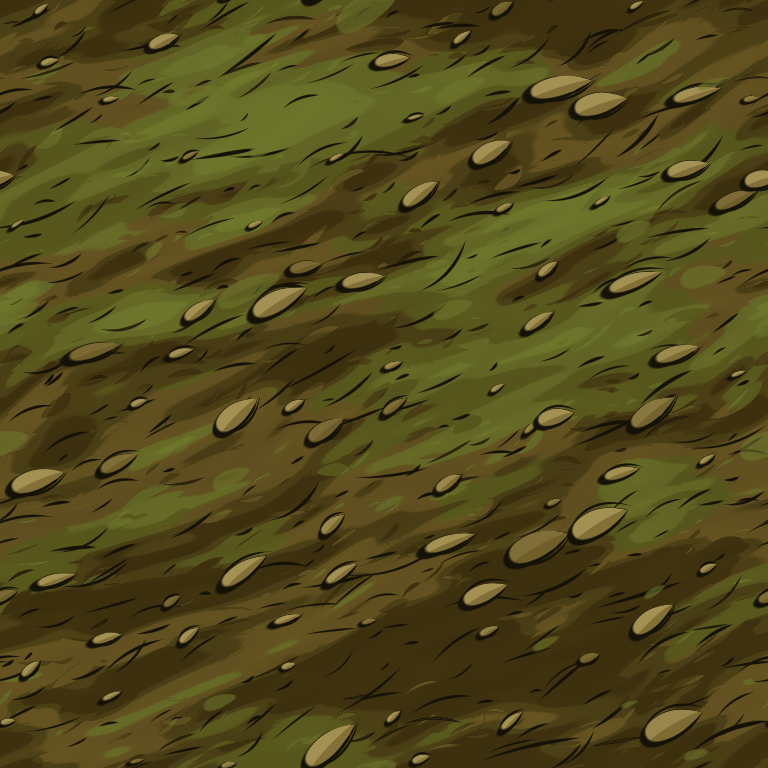
A WebGL 1 fragment shader for this texture:

```glsl
precision highp float;
uniform vec2 u_resolution;

// Palette
const vec3 DEEP = vec3(0.245, 0.192, 0.058);
const vec3 UMBER = vec3(0.292, 0.245, 0.085);
const vec3 CLAY = vec3(0.380, 0.312, 0.125);
const vec3 OLIVE = vec3(0.340, 0.340, 0.112);
const vec3 MOSS = vec3(0.385, 0.400, 0.145);
const vec3 FRESH = vec3(0.425, 0.460, 0.170);
const vec3 INK = vec3(0.080, 0.065, 0.025);
const vec3 SEED_LIGHT = vec3(0.640, 0.570, 0.330);
const vec3 SEED_SHADE = vec3(0.510, 0.440, 0.220);

// Slanted lattices: two integer rows (along, across) so that all of them wrap
const vec4 BAND_GRID = vec4(3.0, 1.0, -3.0, 10.0);
const vec4 STREAK_GRID = vec4(5.0, 2.0, -9.0, 22.0);
const vec4 FIBRE_GRID = vec4(11.0, 5.0, -22.0, 54.0);
const vec4 WARP_GRID = vec4(5.0, 1.0, -1.0, 6.0);
const vec4 DAB_GRID = vec4(8.0, 3.0, -8.0, 20.0);
const vec4 FLECK_GRID = vec4(16.0, 7.0, -14.0, 38.0);
const vec4 LONG_GRID = vec4(5.0, 2.0, -5.0, 9.0);
const vec4 SHORT_GRID = vec4(16.0, 6.0, -9.0, 21.0);
const vec4 SEED_GRID = vec4(8.0, 3.0, -5.0, 11.0);

const float SLANT = 0.47;       // main direction in radians
const float EDGE = 0.0010;      // edge softness
const float TONE_EDGE = 0.010;  // softness between paint tones
const float WARP = 0.06;
const float OUTLINE = 0.0015;

vec4 hash4(vec2 p) {
  vec4 h = fract(p.xyxy * vec4(0.1031, 0.1030, 0.0973, 0.1099));
  h += dot(h, h.wzxy + 33.33);
  return fract((h.xxyz + h.yzzw) * h.zywx);
}

// Lattice transforms and a cell hash that repeats with the canvas
float det(vec4 m) { return m.x * m.w - m.y * m.z; }
vec2 toGrid(vec2 p, vec4 m) { return vec2(dot(m.xy, p), dot(m.zw, p)); }
vec2 adjugate(vec2 q, vec4 m) { return vec2(m.w * q.x - m.y * q.y, m.x * q.y - m.z * q.x); }
vec4 cellHash(vec2 cell, vec4 m, float seed) {
  return hash4(floor(mod(adjugate(cell, m) + 0.5, det(m))) + seed * 19.0);
}

float noise(vec2 p, vec4 m, float seed) {
  vec2 q = toGrid(p, m), i = floor(q), f = q - i, e = vec2(0.0, 1.0);
  f = f * f * (3.0 - 2.0 * f);
  return mix(mix(cellHash(i, m, seed).x, cellHash(i + e.yx, m, seed).x, f.x),
             mix(cellHash(i + e, m, seed).x, cellHash(i + e.yy, m, seed).x, f.x), f.y);
}

// Canvas offset from a scattered mark, turned into the mark's own frame
vec2 markFrame(vec2 gridOffset, vec4 m, float angle) {
  vec2 d = adjugate(gridOffset, m) / det(m);
  float c = cos(angle), s = sin(angle);
  return vec2(c * d.x + s * d.y, c * d.y - s * d.x);
}

float cover(float d) { return smoothstep(EDGE, -EDGE, d); }
float above(float v, float level) { return smoothstep(level - TONE_EDGE, level + TONE_EDGE, v); }

// Tapered curved strokes: x = coverage, y = random tone of the topmost stroke
vec2 strokes(vec2 p, vec4 m, float seed, vec2 lengths, vec2 widths, float share) {
  vec2 q = toGrid(p, m), base = floor(q), result = vec2(0.0);
  for (int j = -1; j <= 1; j++) for (int i = -1; i <= 1; i++) {
    vec2 cell = base + vec2(float(i), float(j));
    vec4 a = cellHash(cell, m, seed), b = cellHash(cell, m, seed + 7.0);
    vec2 d = markFrame(q - cell - a.xy, m, SLANT + (a.z - 0.55) * 0.7);
    float len = mix(lengths.x, lengths.y, b.x * sqrt(b.x)), t = d.x / len;
    float bend = (b.y - 0.5) * 0.55 * len * t * (t + 0.3);
    float taper = (1.0 - t * t) * (1.0 + 0.5 * t * t + 0.3 * t);
    float c = cover(abs(d.y - bend) - mix(widths.x, widths.y, b.z) * taper + EDGE);
    result = mix(result, vec2(1.0, b.w), c * step(a.w, share) * step(abs(t), 1.0));
  }
  return result;
}

// Seeds with loose pen arcs, and soft moss ovals, painted over the ground
vec3 addSeeds(vec3 color, vec2 p) {
  vec2 q = toGrid(p, SEED_GRID), base = floor(q);
  for (int j = -1; j <= 1; j++) for (int i = -1; i <= 1; i++) {
    vec2 cell = base + vec2(float(i), float(j));
    vec4 a = cellHash(cell, SEED_GRID, 3.0), b = cellHash(cell, SEED_GRID, 5.0);
    vec2 d = markFrame(q - cell - 0.1 - 0.8 * a.xy, SEED_GRID, SLANT + (a.z - 0.5) * 0.6);
    float len = mix(0.011, 0.045, b.x * b.x), t = d.x / len;
    float wide = len * mix(0.26, 0.44, b.y), isSeed = step(a.w, 0.76);
    float arcY = wide * (1.25 - 0.9 * t * t) * sign(b.w - 0.6);
    float arc = abs(d.y - arcY) - OUTLINE * 1.7 * (1.0 - pow(abs(t - 0.1) / 1.2, 3.0)) + EDGE;
    d.y = (d.y + 0.15 * wide * t * t) / (1.0 - 0.25 * clamp(t, -1.0, 1.0));
    float radius = (len * len + wide * wide) / (2.0 * wide), side = d.y / wide;
    float lens = length(vec2(d.x, abs(d.y) + radius - wide)) - radius;
    float oval = (length(vec2(t, side)) - 1.0) * wide;
    float dist = mix(oval, lens, smoothstep(-0.9, 0.4, t) * isSeed);
    vec3 fill = mix(SEED_SHADE, SEED_LIGHT, cover((0.25 * t - side - 0.05) * wide));
    fill = mix(fill, CLAY, 0.7 * smoothstep(0.65, 1.0, b.z));
    color = mix(color, mix(FRESH, fill, isSeed), cover(dist) * mix(0.6, 1.0, isSeed));
    float pen = OUTLINE * (0.5 + smoothstep(0.6, -0.7, side + 0.5 * t)) * mix(0.8, 1.2, b.x);
    pen *= smoothstep(0.0, 0.5, abs(t - mix(0.2, 1.5, b.w)) + 0.3 * step(side, 0.0));
    float ink = max(cover(abs(dist) - pen + 0.5 * EDGE), cover(arc) * step(0.012, len));
    color = mix(color, INK, ink * isSeed);
  }
  return color;
}

void main() {
  vec2 p = gl_FragCoord.xy / u_resolution;
  vec2 w = p + WARP * (vec2(noise(p, WARP_GRID, 1.0), noise(p, WARP_GRID, 2.0)) - 0.5);

  // Brush dabs push the ground up or down by one paint tone
  vec2 dab = strokes(p, DAB_GRID, 11.0, vec2(0.022, 0.052), vec2(0.004, 0.011), 0.95);
  vec2 fleck = strokes(w, FLECK_GRID, 13.0, vec2(0.010, 0.028), vec2(0.002, 0.0045), 0.85);
  float push = dab.x * (dab.y - 0.5) * 0.25 + fleck.x * (fleck.y - 0.5) * 0.24;
  float fibre = noise(w, FIBRE_GRID, 23.0);
  float ground = 0.40 * noise(w, BAND_GRID, 21.0) + 0.37 * noise(w, STREAK_GRID, 22.0) + 0.23 * fibre + push;
  float green = 0.4 * noise(w, BAND_GRID, 31.0) + 0.6 * noise(w, STREAK_GRID, 32.0) + 0.6 * (ground - 0.5) - push;

  // Layered ground tones
  vec3 color = mix(DEEP, UMBER, above(ground, 0.405));
  color = mix(color, mix(CLAY, OLIVE, above(green, 0.50)), above(ground, 0.465));
  color = mix(color, MOSS, above(ground, 0.598));
  color = mix(color, FRESH, 0.7 * above(ground, 0.72));
  color *= 0.95 + 0.10 * fibre;

  // Ink lines and seeds
  vec2 fine = strokes(p, SHORT_GRID, 41.0, vec2(0.009, 0.044), vec2(0.0020, 0.0031), 0.82);
  vec2 bold = strokes(p, LONG_GRID, 43.0, vec2(0.030, 0.080), vec2(0.0024, 0.0037), 0.90);
  color = mix(color, mix(INK, DEEP, 0.6 * step(0.85, fine.y)), fine.x);
  color = mix(color, INK, bold.x);
  gl_FragColor = vec4(addSeeds(color, p), 1.0);
}
```
